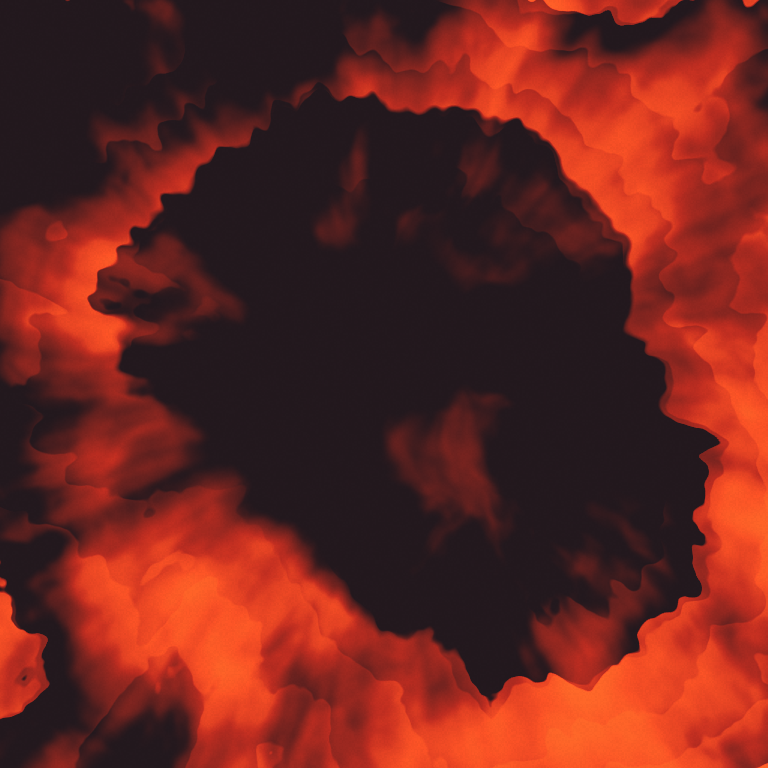
This background is drawn by a Shadertoy shader. Its source:

```glsl
// Glowing ember clouds torn into dark voids, with jagged ledges facing the centre.

float hash(vec2 cell) {
    vec3 h = fract(vec3(cell.xyx) * vec3(0.1031, 0.1030, 0.0973));
    h += dot(h, h.yzx + 33.33);
    return fract((h.x + h.y) * h.z);
}

float cornerSlope(vec2 cell, vec2 offset) {
    float angle = 6.2832 * hash(cell);
    return dot(vec2(cos(angle), sin(angle)), offset);
}

float gradientNoise(vec2 p) {
    vec2 i = floor(p), f = fract(p);
    vec2 u = f * f * f * (f * (f * 6.0 - 15.0) + 10.0);
    vec2 e = vec2(1.0, 0.0);
    return mix(mix(cornerSlope(i, f), cornerSlope(i + e, f - e), u.x),
               mix(cornerSlope(i + e.yx, f - e.yx), cornerSlope(i + 1.0, f - 1.0), u.x), u.y);
}

float fbm(vec2 p, int octaves) {
    float sum = 0.0, amplitude = 1.0;
    for (int i = 0; i < octaves; i++) {
        sum += amplitude * gradientNoise(p);
        p = mat2(1.6, 1.2, -1.2, 1.6) * p + 17.3;
        amplitude *= 0.48;
    }
    return sum;
}

// Rises over the given width, then fades slowly until the next ledge.
float ledge(float phase, float width) {
    float s = fract(phase);
    return (1.0 - s) * smoothstep(0.0, max(width, 1.5 * fwidth(phase)), s);
}

vec3 emberColor(float heat) {
    vec3 color = mix(vec3(0.135, 0.095, 0.115), vec3(0.95, 0.20, 0.13), clamp(heat, 0.0, 1.0));
    return color + vec3(0.05, 0.21, 0.03) * smoothstep(0.7, 1.25, heat);
}

void mainImage(out vec4 fragColor, in vec2 fragCoord) {
    vec2 p = (fragCoord - 0.5 * iResolution.xy) / iResolution.y;
    float radius = length(p);
    vec2 dir = p / max(radius, 0.001);
    float outer = smoothstep(0.12, 0.42, radius);

    // Billowing clouds, drawn out into radial streaks away from the centre
    vec2 warp = vec2(fbm(p * 3.0 + 4.0, 4), fbm(p * 3.0 + 31.0, 4));
    float cloud = fbm(p * 2.6 + 0.35 * warp + 8.0, 5);
    float streaks = outer * fbm(dir * 5.0 + p * 2.5 + 0.3 * warp, 3);

    // Ledges: soft near the centre, cut sharply further out
    float phase = 2.3 * radius + 0.8 * fbm(p * 2.2 + 21.0, 6)
                + 0.12 * outer * gradientNoise(dir * 13.0 + p * 5.0);
    float width = mix(0.6, 0.012, outer);
    float ledges = 0.9 * ledge(phase + 0.35, width)
                 + 0.22 * outer * (ledge(phase * 3.0 + 0.7 * cloud, 0.06) - 0.45);

    // Overall balance: a dark core, heat gathering towards the lower right
    vec2 core = p - vec2(0.09, 0.12);
    float heatBias = 0.7 * dot(p, vec2(0.75, -0.7)) - exp(-20.0 * dot(core, core));

    float heat = 1.6 * cloud + 0.4 * streaks + ledges + heatBias - 0.02;
    heat = smoothstep(-0.12, 0.3, heat) * max(heat, 0.0);
    heat = min(heat, 0.9 + 0.35 * max(heat - 0.9, 0.0));

    // Fine grain over the lit parts
    float grain = hash(floor(fragCoord / iResolution.y * 512.0)) - 0.5;
    vec3 color = emberColor(heat) * (1.0 + 0.04 * grain);
    fragColor = vec4(color, 1.0);
}
```
